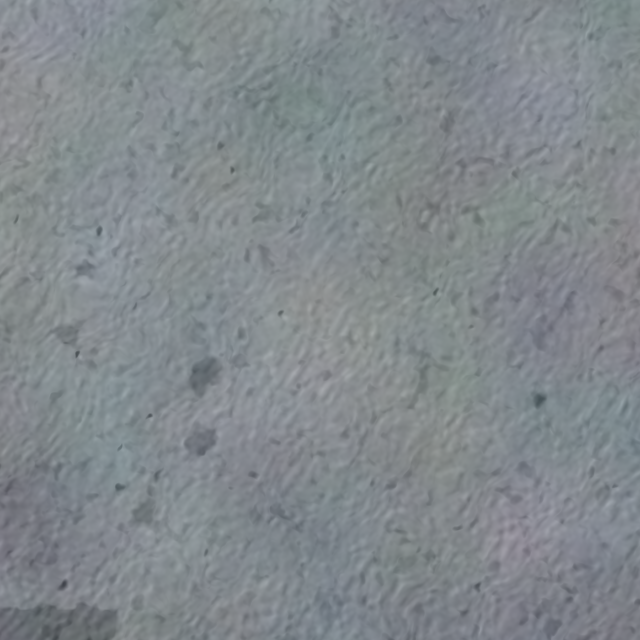
Give the GLSL for this texture, as a Shadertoy shader.

```glsl
// Weathered blue-grey concrete: cloudy value-noise mottling and faint colour
// tints under a fine slanted relief grain, with scattered small pits, a few
// soft dark stains at the left and a worn patch in the lower left corner.

#define BASE_COLOR vec3(0.515, 0.541, 0.559)
#define GRAIN_SCALE vec2(105.0, 66.0)
#define GRAIN_ANGLE 0.62
#define GRAIN_DEPTH 0.135
#define CLOUD_DEPTH 0.145
#define TINT_DEPTH 0.055
#define SPECK_DEPTH 0.085
#define PIT_COUNT 34
#define PIT_DEPTH 0.22
#define STAIN_COUNT 5
#define STAIN_DEPTH 0.125

vec3 hash3(vec2 p) {
    vec3 q = fract(p.xyx * vec3(0.1031, 0.1030, 0.0973));
    q += dot(q, q.yxz + 33.33);
    return fract((q.xxy + q.yzz) * q.zyx);
}

// Three independent value noises in 0..1
vec3 noise3(vec2 p) {
    vec2 cell = floor(p), f = fract(p);
    f = f * f * f * (f * (f * 6.0 - 15.0) + 10.0);
    vec3 low = mix(hash3(cell), hash3(cell + vec2(1, 0)), f.x);
    vec3 high = mix(hash3(cell + vec2(0, 1)), hash3(cell + vec2(1, 1)), f.x);
    return mix(low, high, f.y);
}

mat2 rotation(float angle) {
    float c = cos(angle), s = sin(angle);
    return mat2(c, s, -s, c);
}

// Layered noise, turned at each octave to hide the lattice
vec3 cloud3(vec2 p) {
    vec3 sum = vec3(0.0);
    float weight = 0.5;
    for (int i = 0; i < 4; i++) {
        sum += weight * noise3(p + 19.7 * float(i));
        p = rotation(0.9) * p * 2.03;
        weight *= 0.5;
    }
    return sum / 0.9375;
}

// Height of the slanted grain
float grainHeight(vec2 uv) {
    vec2 p = rotation(GRAIN_ANGLE) * uv * GRAIN_SCALE;
    vec2 crossing = rotation(1.1) * uv * 80.0;
    return 0.55 * noise3(p + 41.0).x + 0.45 * noise3(crossing + 87.0).y;
}

// Small dark holes with a pale lip on the lower right
float pits(vec2 uv, vec2 wobble) {
    float shade = 0.0;
    for (int i = 0; i < PIT_COUNT; i++) {
        vec3 place = hash3(vec2(float(i) + 3.0, 57.0));
        vec3 form = hash3(vec2(float(i) + 11.0, 131.0));
        vec2 center = vec2(place.x, pow(place.y, 1.35));
        float radius = mix(0.004, 0.0105, form.x * form.x);
        vec2 d = rotation(0.5 + 0.7 * (form.y - 0.5)) * (uv - center + wobble * 0.007);
        float dist = length(d * vec2(1.25, 0.75));
        float strength = mix(0.2, 1.0, form.z * form.z);
        shade -= strength * (1.0 - smoothstep(radius * 0.2, radius * 1.3, dist));
        vec2 lip = uv - center - radius * vec2(1.3, -0.9);
        shade += 0.25 * strength * (1.0 - smoothstep(0.0, radius * 1.3, length(lip)));
    }
    return shade;
}

// Ragged blotches, stacked in height so that they stay apart
float stains(vec2 uv, vec2 wobble) {
    float cover = 0.0;
    for (int i = 0; i < STAIN_COUNT; i++) {
        vec3 h = hash3(vec2(float(i) + 29.0, 211.0));
        vec2 center = vec2(0.09 + 0.28 * h.x, 0.15 + 0.105 * (float(i) + 0.7 * h.y));
        float radius = mix(0.019, 0.032, h.z);
        vec2 d = rotation(3.0 * h.y) * (uv - center + wobble * 0.012);
        float dist = length(d * vec2(0.9, 1.25));
        float body = 1.0 - smoothstep(radius - 0.008, radius + 0.005, dist);
        cover = max(cover, body * mix(0.65, 1.0, h.x));
    }
    return cover;
}

void mainImage(out vec4 fragColor, in vec2 fragCoord) {
    vec2 uv = fragCoord / iResolution.y;
    vec2 wobble = noise3(uv * 55.0 + 5.0).xy + 0.6 * noise3(uv * 120.0).yz - 0.8;

    // Broad mottling and colour tints
    float light = CLOUD_DEPTH * (cloud3(uv * 4.5 + 13.0).x - 0.5);
    light += 0.026 * (uv.y - 0.5);
    vec3 tint = cloud3(uv * 6.0 + 71.0) - 0.5;
    tint -= dot(tint, vec3(0.333));
    tint += vec3(-0.02, -0.02, 0.12) * (uv.x - uv.y);

    // Relief grain, lit from the upper left
    vec2 bend = 0.02 * (noise3(uv * 18.0 + 33.0).xy - 0.5) + 0.003 * wobble;
    vec2 toLight = vec2(-0.0042, 0.0030);
    float relief = grainHeight(uv + bend) - grainHeight(uv + bend + toLight);
    float roughness = mix(0.7, 1.25, cloud3(uv * 5.0 + 151.0).y) + 0.25 * (0.5 - uv.y);
    light += GRAIN_DEPTH * relief * roughness;
    light += 0.036 * (noise3(rotation(0.4) * uv * 135.0 + 9.0).z - 0.5);

    // Faint dark specks
    vec2 speckPoint = rotation(0.5) * (uv + bend + 0.004 * wobble);
    float speck = 0.7 * noise3(speckPoint * vec2(64.0, 48.0) + 3.0).z;
    speck += 0.3 * noise3(speckPoint.yx * 115.0 + 63.0).x;
    light -= SPECK_DEPTH * smoothstep(0.6, 0.98, speck);

    // Pits, stains and the worn corner
    light += PIT_DEPTH * pits(uv, wobble);
    vec2 edge = uv + wobble * 0.012 - vec2(0.18, 0.052);
    float corner = 1.0 - smoothstep(-0.004, 0.005, max(edge.x, edge.y));
    light -= STAIN_DEPTH * max(stains(uv, wobble), 0.85 * corner);

    vec3 color = BASE_COLOR + light + TINT_DEPTH * tint;
    fragColor = vec4(clamp(color, 0.0, 1.0), 1.0);
}
```
